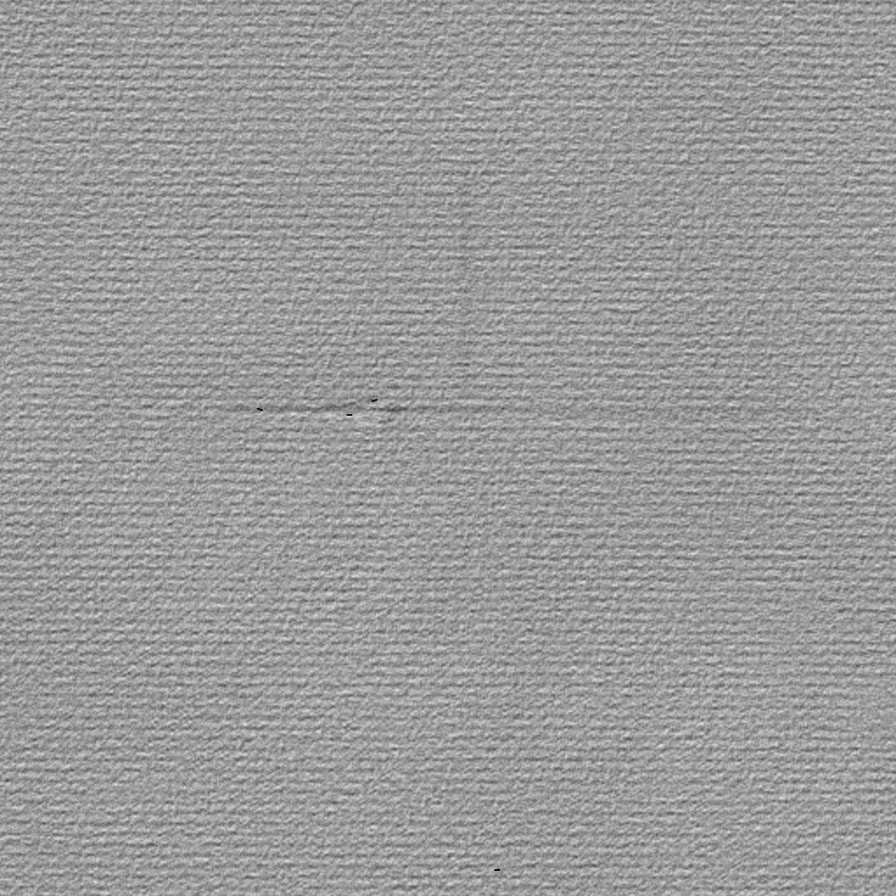
This texture is drawn by a WebGL 1 fragment shader. Its source:

```glsl
precision highp float;
// Grey ribbed paper: steady horizontal ribs under a fine embossed grain,
// with a shallow crease, a small pucker and a few dark flecks.
// Ribs are a warped sine, grain is lit value noise, marks are soft segments.
uniform vec2 u_resolution;

const float BASE_GREY = 0.609;
const float RIB_COUNT = 84.0;
const float TAU = 6.2831853;

float hash(vec2 p) {
  return fract(sin(dot(p, vec2(127.1, 311.7))) * 43758.5453);
}

// Smooth value noise, centred on zero
float noise(vec2 p) {
  vec2 cell = floor(p);
  vec2 f = fract(p);
  f = f * f * (3.0 - 2.0 * f);
  float low = mix(hash(cell), hash(cell + vec2(1.0, 0.0)), f.x);
  float high = mix(hash(cell + vec2(0.0, 1.0)), hash(cell + vec2(1.0, 1.0)), f.x);
  return mix(low, high, f.y) - 0.5;
}

// Soft stroke from a to b, strongest on its axis
float streak(vec2 p, vec2 a, vec2 b, float width) {
  vec2 along = b - a;
  float t = clamp(dot(p - a, along) / dot(along, along), 0.0, 1.0);
  float d = length(p - a - along * t) / width;
  return exp(-d * d);
}

// Continuous ribs with narrow dark grooves and a slight waver
float ribs(vec2 p, float count) {
  float sway = 1.2 * noise(p * vec2(5.0, 4.0)) + 1.3 * noise(p * vec2(95.0, count));
  float strength = 1.0 + 0.7 * noise(p * vec2(9.0, 0.5 * count));
  float phase = TAU * p.y * count + sway;
  return strength * (sin(phase) + 0.2 * cos(2.0 * phase));
}

// Fibres lit from above: height difference across a short step, plus crisp specks
float grain(vec2 p) {
  vec2 slanted = vec2(p.x - 0.3 * p.y, p.y + 0.1 * p.x) * vec2(235.0, 270.0);
  float relief = noise(slanted + 17.0) - noise(slanted + 17.0 + vec2(-0.45, 0.75));
  float crisp = noise(p * 512.0 + 0.5);
  return 0.20 * relief + 0.17 * crisp;
}

// Crease and pucker: dark grooves with a lit lower lip
float creaseShade(vec2 p) {
  vec2 q = p + vec2(0.0, 0.003 * noise(p * vec2(28.0, 6.0)));
  vec2 lip = vec2(0.0, 0.007);
  vec2 left = vec2(0.25, 0.542);
  vec2 right = vec2(0.91, 0.538);
  float fade = mix(0.9, 0.6, smoothstep(0.45, 0.9, p.x));
  float shade = -0.10 * fade * streak(q, left, right, 0.0036);
  shade += 0.06 * fade * streak(q + lip, left, right, 0.004);

  vec2 tearStart = vec2(0.370, 0.546);
  vec2 tearEnd = vec2(0.418, 0.553);
  shade -= 0.12 * streak(q, tearStart, tearEnd, 0.0025);
  shade += 0.06 * streak(q + 1.5 * lip, tearStart, tearEnd, 0.005);
  shade -= 0.10 * streak(q, vec2(0.428, 0.528), vec2(0.446, 0.542), 0.004);
  shade += 0.05 * streak(q, vec2(0.400, 0.526), vec2(0.422, 0.535), 0.006);

  vec2 foldStart = vec2(0.160, 0.543);
  vec2 foldEnd = vec2(0.200, 0.561);
  shade -= 0.06 * streak(q, foldStart, foldEnd, 0.0025);
  shade += 0.05 * streak(q + lip, foldStart, foldEnd, 0.005);

  // Faint upright fold
  shade -= 0.035 * streak(p, vec2(0.52, 0.56), vec2(0.52, 0.80), 0.006);
  return shade;
}

// Coverage of one small, slightly tilted dark speck
float fleck(vec2 p, vec2 centre, float tilt, float edge) {
  vec2 halfSpan = vec2(0.0024, 0.0024 * tilt);
  vec2 along = 2.0 * halfSpan;
  vec2 start = p - centre + halfSpan;
  float t = clamp(dot(start, along) / dot(along, along), 0.0, 1.0);
  return 1.0 - smoothstep(0.001 - edge, 0.001 + edge, length(start - along * t));
}

// Three flecks along the tear and one near the lower margin
float flecks(vec2 p, float edge) {
  float cover = fleck(p, vec2(0.555, 0.029), 0.0, edge);
  for (int i = 0; i < 3; i++) {
    float k = float(i);
    vec2 centre = vec2(0.29 + (0.136 - 0.036 * k) * k, 0.543 + (0.011 * k - 0.017) * k);
    cover = max(cover, fleck(p, centre, 0.35 * (k - 1.0), edge));
  }
  return cover;
}

void main() {
  float side = min(u_resolution.x, u_resolution.y);
  vec2 p = gl_FragCoord.xy / side;
  float edge = 0.5 / side;

  float grey = BASE_GREY + 0.058 * ribs(p, RIB_COUNT) + grain(p);
  grey += 0.025 * noise(p * vec2(5.0, 9.0)) + creaseShade(p);
  grey = mix(grey, 0.06, flecks(p, edge));
  gl_FragColor = vec4(vec3(clamp(grey, 0.0, 1.0)), 1.0);
}
```
